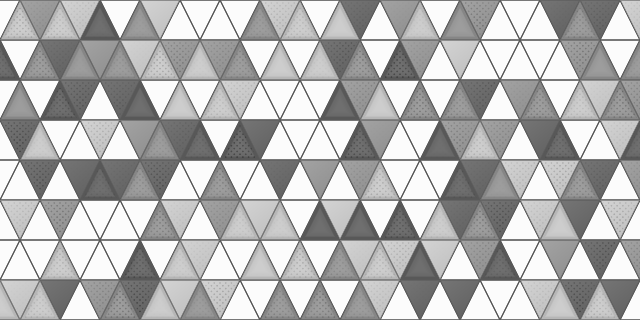
A Shadertoy shader for this pattern:

```glsl
// Mosaic of up and down triangles, 16 across and 8 rows, in white and three greys.
// Each triangle is folded to local coordinates, given a hashed tone, then
// shaded with a bevelled rim, a staggered dot grain and a thin dark outline.

float hash(vec2 cell) {
    vec3 h = fract(cell.xyx * vec3(0.1031, 0.1030, 0.0973));
    h += dot(h, h.yzx + 33.33);
    return fract((h.x + h.y) * h.z);
}

// Distance to the nearest dot centre of a staggered grid
float dotGrid(vec2 g) {
    return min(length(fract(g) - 0.5), length(fract(g + 0.5) - 0.5));
}

float tileTone(float pick) {
    if (pick < 0.42) return 0.99;
    if (pick < 0.63) return 0.78;
    if (pick < 0.81) return 0.59;
    return 0.41;
}

void mainImage(out vec4 fragColor, in vec2 fragCoord) {
    vec2 p = fragCoord / iResolution.y * 8.0;
    float pixel = 8.0 / iResolution.y;

    // Alternate rows shift by half a triangle
    float row = floor(p.y);
    float x = p.x + 0.5 * (1.0 - mod(row, 2.0));
    float y = fract(p.y);
    bool up = y < 1.0 - 2.0 * abs(fract(x) - 0.5);

    // Local frame: side offset from the axis, height above the base
    float shifted = up ? x : x + 0.5;
    float side = fract(shifted) - 0.5;
    float height = up ? y : 1.0 - y;
    float slant = (0.5 * (1.0 - height) - abs(side)) / 1.118;
    slant *= 2.0 * 0.5;
    float edge = min(height, slant);

    vec2 cell = vec2(2.0 * floor(shifted) + (up ? 1.0 : 0.0), row) + 7.0;
    float tone = tileTone(hash(cell));
    float filled = tone < 0.9 ? 1.0 : 0.0;
    float shade = tone;

    // Upright tiles get a darker rim; inverted ones a soft slanted gradient
    if (up) {
        float rim = 1.0 - smoothstep(0.065, 0.105, edge);
        shade -= filled * (0.065 * rim - 0.025 * smoothstep(0.1, 0.25, edge));
    } else {
        shade += filled * (0.05 * (0.6 - height) - 0.04 * side);
    }

    // Dot grain, uneven from tile to tile and fading across each one
    float grain = smoothstep(0.15, 0.9, hash(cell + 31.7));
    grain *= 0.75 + 0.25 * sin(2.3 * p.x + 1.7 * p.y);
    float soft = 3.5 * pixel;
    float spot = 1.0 - smoothstep(0.15 - soft, 0.15 + soft, dotGrid(p * 7.0));
    shade -= filled * 0.13 * grain * spot * smoothstep(0.03, 0.08, edge);

    // Outline, crisp on white and gentler on grey
    float line = 1.0 - smoothstep(0.018 - 0.5 * pixel, 0.018 + 0.5 * pixel, edge);
    shade = mix(shade, 0.35, line * mix(1.0, 0.7, filled));

    fragColor = vec4(vec3(shade), 1.0);
}
```
